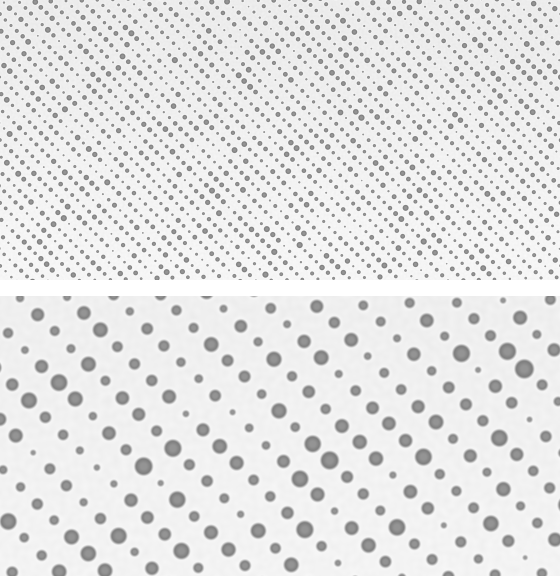
Top, the full canvas; bottom, a detail of the centre.
Reproduce this pattern procedurally as a WebGL 1 fragment shader.

```glsl
precision highp float;
// Slanted lattice of soft grey dots with varied sizes on pale, grainy paper.

uniform vec2 u_resolution;

// Lattice steps, in canvas heights: along a slanted row, and to the next row.
const vec2 ROW_STEP = vec2(0.0202, -0.0198);
const vec2 NEXT_ROW = vec2(0.0353, 0.0215);
const vec2 LATTICE_ORIGIN = vec2(1.034, 0.552);

const float MIN_RADIUS = 0.0021;
const float RADIUS_RANGE = 0.0091;
const float JITTER = 0.0016;
const float HALO_WIDTH = 0.0065;

vec2 hash2(vec2 p) {
  vec3 q = fract(vec3(p.xyx) * vec3(0.1031, 0.1030, 0.0973));
  q += dot(q, q.yzx + 33.33);
  return fract((q.xx + q.yz) * q.zy);
}

float gradientNoise(vec2 p) {
  vec2 i = floor(p);
  vec2 f = p - i;
  vec2 u = f * f * f * (f * (f * 6.0 - 15.0) + 10.0);
  vec2 e = vec2(0.0, 1.0);
  float a = dot(hash2(i) * 2.0 - 1.0, f);
  float b = dot(hash2(i + e.yx) * 2.0 - 1.0, f - e.yx);
  float c = dot(hash2(i + e.xy) * 2.0 - 1.0, f - e.xy);
  float d = dot(hash2(i + e.yy) * 2.0 - 1.0, f - e.yy);
  return mix(mix(a, b, u.x), mix(c, d, u.x), u.y);
}

vec2 latticeToCanvas(vec2 cell) {
  return cell.x * ROW_STEP + cell.y * NEXT_ROW;
}

vec2 canvasToLattice(vec2 p) {
  float area = ROW_STEP.x * NEXT_ROW.y - ROW_STEP.y * NEXT_ROW.x;
  return vec2(p.x * NEXT_ROW.y - p.y * NEXT_ROW.x,
              ROW_STEP.x * p.y - ROW_STEP.y * p.x) / area;
}

// Averaging two hashes favours medium dots over extreme ones.
float dotRadius(vec2 cell) {
  vec2 h = hash2(cell + 211.7);
  return MIN_RADIUS + RADIUS_RANGE * 0.5 * (h.x + h.y);
}

// Paper brightens downwards and carries broad mottling and fine grain.
float paperShade(vec2 p) {
  float shade = mix(0.962, 0.928, smoothstep(0.0, 1.0, p.y));
  shade += 0.008 * gradientNoise(p * 3.0 + 17.0);
  return shade + 0.022 * gradientNoise(p * 110.0 + 400.0);
}

// Dots are slightly lighter in the middle than at the rim.
float dotShade(float dist, float radius) {
  return mix(0.58, 0.49, smoothstep(0.25, 0.95, dist / radius));
}

void main() {
  vec2 p = gl_FragCoord.xy / u_resolution.y;
  float softness = max(0.0022, 0.7 / u_resolution.y);
  vec2 local = p - LATTICE_ORIGIN;
  vec2 home = floor(canvasToLattice(local) + 0.5);

  float ink = 0.0;
  float inkShade = 0.5;
  float halo = 0.0;

  // Check the neighbouring dots so that halos can cross cell borders.
  for (int j = -1; j <= 1; j++) {
    for (int i = -1; i <= 1; i++) {
      vec2 cell = home + vec2(float(i), float(j));
      vec2 center = latticeToCanvas(cell) + JITTER * (hash2(cell + 97.3) - 0.5);
      float radius = dotRadius(cell);
      float dist = length(local - center);
      float edge = dist - radius;
      float cover = 1.0 - smoothstep(-softness, softness, edge);
      if (cover > ink) {
        ink = cover;
        inkShade = dotShade(dist, radius);
      }
      halo = max(halo, 1.0 - smoothstep(0.0, HALO_WIDTH, edge));
    }
  }

  float shade = mix(paperShade(p), 0.98, 0.6 * halo);
  shade = mix(shade, inkShade, ink);
  gl_FragColor = vec4(vec3(shade), 1.0);
}
```
